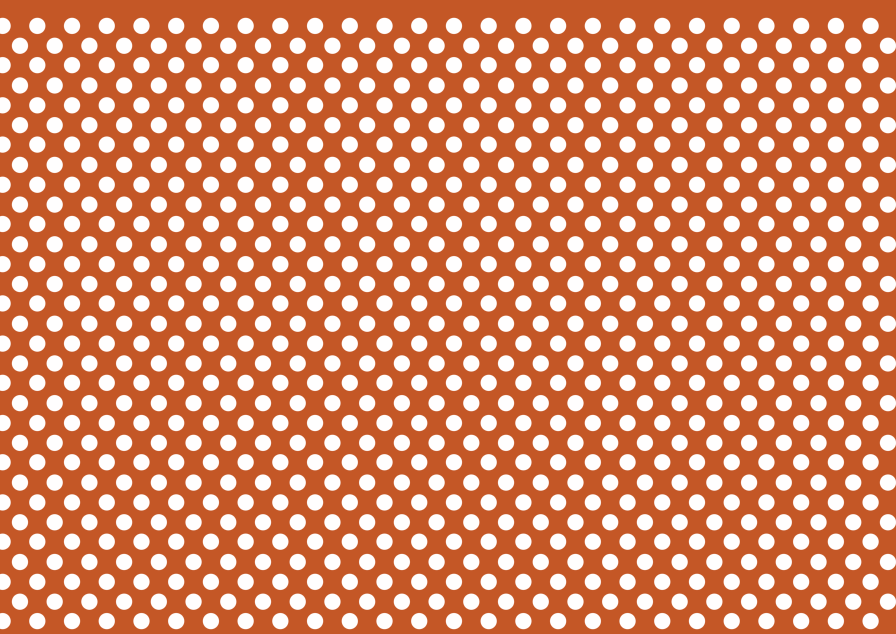
Reproduce this pattern procedurally as a WebGL 1 fragment shader.

```glsl
precision highp float;

// White polka dots in staggered rows on burnt orange, with a plain band on top.
// Each pixel finds its nearest row, shifts odd rows by half a pitch, then
// measures the distance to the nearest dot centre in that row.

// Lengths are fractions of the canvas width.
#define DOT_PITCH 0.03875
#define ROW_PITCH 0.02216
#define DOT_RADIUS 0.00905
#define FIRST_DOT_X 0.0029
#define FIRST_ROW_Y 0.0289
#define LAST_ROW 30.0
#define ROW_NUDGE 0.0005
#define EDGE_PIXELS 0.7
#define GROUND_COLOR vec3(0.77, 0.34, 0.15)
#define DOT_COLOR vec3(1.0, 0.995, 0.995)

uniform vec2 u_resolution;

// Signed distance to the nearest dot; p.y runs down from the top edge.
float dotDistance(vec2 p) {
    float row = floor((p.y - FIRST_ROW_Y) / ROW_PITCH + 0.5);
    row = clamp(row, 0.0, LAST_ROW);

    // The third row of every four sits slightly high.
    float isThird = 1.0 - step(0.5, abs(mod(row, 4.0) - 2.0));
    float centreY = FIRST_ROW_Y + row * ROW_PITCH - isThird * ROW_NUDGE;

    // Odd rows start half a pitch further right.
    float startX = FIRST_DOT_X + 0.5 * DOT_PITCH * mod(row, 2.0);
    float offsetX = (fract((p.x - startX) / DOT_PITCH + 0.5) - 0.5) * DOT_PITCH;

    return length(vec2(offsetX, p.y - centreY)) - DOT_RADIUS;
}

void main() {
    vec2 fromTop = vec2(gl_FragCoord.x, u_resolution.y - gl_FragCoord.y);
    vec2 p = fromTop / u_resolution.x;

    // Smooth edge about one pixel wide.
    float edge = EDGE_PIXELS / u_resolution.x;
    float coverage = 1.0 - smoothstep(-edge, edge, dotDistance(p));

    gl_FragColor = vec4(mix(GROUND_COLOR, DOT_COLOR, coverage), 1.0);
}
```
